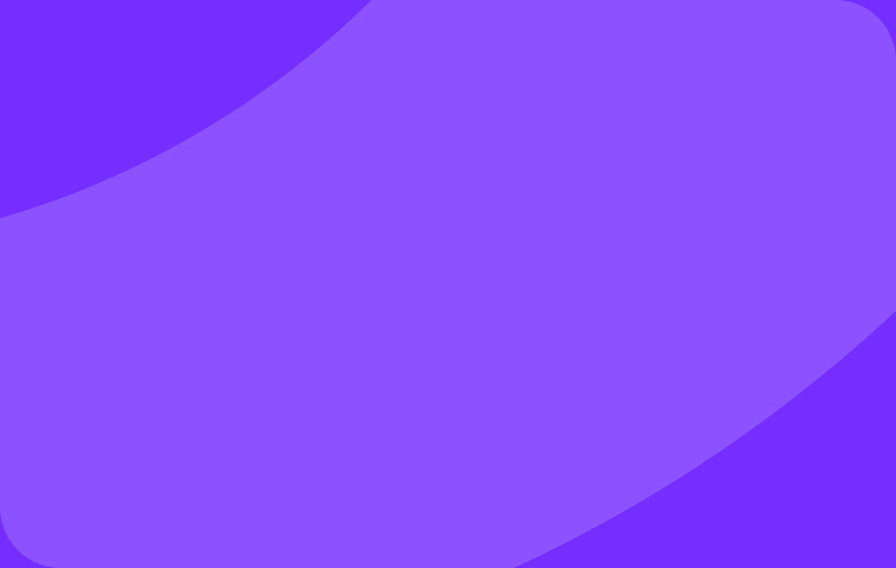
Write a Shadertoy shader that draws this background.

```glsl
// A broad light violet band sweeps across a deeper violet ground.
// The band lies between two large circular arcs and is clipped by a
// rounded frame the size of the canvas. One unit is the canvas height.

const vec3 DEEP_VIOLET = vec3(0.459, 0.180, 1.0);
const vec3 LIGHT_VIOLET = vec3(0.549, 0.322, 1.0);

const vec2 INNER_CENTER = vec2(-0.432, 2.099);
const float INNER_RADIUS = 1.545;
const vec2 OUTER_CENTER = vec2(-0.165, 2.316);
const float OUTER_RADIUS = 2.551;
const float CORNER_RADIUS = 0.107;

float circleDistance(vec2 p, vec2 center, float radius) {
    return length(p - center) - radius;
}

float roundedBoxDistance(vec2 p, vec2 halfSize, float radius) {
    vec2 q = abs(p) - halfSize + radius;
    return length(max(q, 0.0)) + min(max(q.x, q.y), 0.0) - radius;
}

void mainImage(out vec4 fragColor, in vec2 fragCoord) {
    float pixel = 1.0 / iResolution.y;
    vec2 p = fragCoord * pixel;
    vec2 halfCanvas = 0.5 * iResolution.xy * pixel;

    // Band: outside the inner arc, inside the outer arc and the frame
    float inner = circleDistance(p, INNER_CENTER, INNER_RADIUS);
    float outer = circleDistance(p, OUTER_CENTER, OUTER_RADIUS);
    float frame = roundedBoxDistance(p - halfCanvas, halfCanvas, CORNER_RADIUS);
    float band = max(max(-inner, outer), frame);

    // Soft edge one pixel wide
    float coverage = clamp(0.5 - band / pixel, 0.0, 1.0);
    fragColor = vec4(mix(DEEP_VIOLET, LIGHT_VIOLET, coverage), 1.0);
}
```
